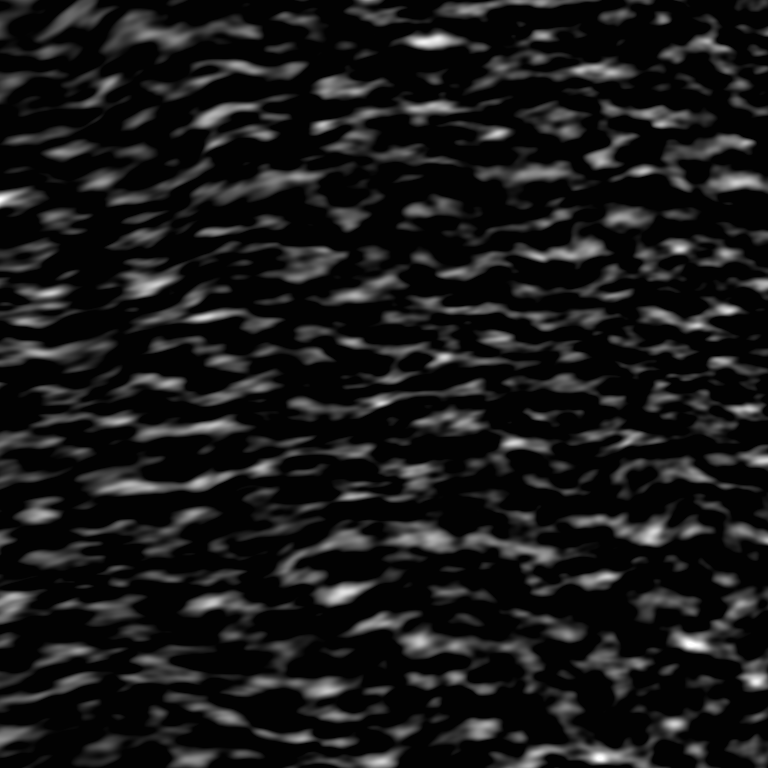
Give the GLSL for this texture, as a Shadertoy shader.

```glsl
// Pale, broken streaks on black, like fine ripples catching light.
// Stretched layers of gradient noise are summed on a gently bent domain,
// scaled to unit spread, and only the part above a threshold is lit.

#define ROWS 33.0         // noise cells up the canvas in the coarsest layer
#define STRETCH 2.1       // streak length relative to thickness
#define LAYERS 5          // number of noise layers
#define LAYER_STEP 1.3    // frequency ratio between layers
#define LAYER_FADE 0.74   // weight ratio between layers
#define WANDER 0.045      // height of the slow bends
#define LEFT_TILT 0.08    // extra rise of streaks near the left side
#define THRESHOLD 0.08    // level, in standard deviations, that stays black
#define GAIN 0.25         // brightness per standard deviation
#define PATCHINESS 0.8    // slow variation of brightness
#define BLACK 0.008       // background level

const float TAU = 6.28319;
const float NOISE_SPREAD = 0.17;  // standard deviation of one noise layer

float hash(vec2 cell) {
    vec3 q = fract(cell.xyx * 0.1031);
    q += dot(q, q.yzx + 33.33);
    return fract((q.x + q.y) * q.z);
}

// Gradients lean towards vertical, so that crests run mostly sideways.
float cornerRamp(vec2 cell, vec2 offset) {
    float angle = TAU * hash(cell);
    return dot(vec2(0.5 * cos(angle), sin(angle)), offset);
}

float gradientNoise(vec2 p) {
    vec2 cell = floor(p);
    vec2 f = p - cell;
    vec2 s = f * f * f * (f * (f * 6.0 - 15.0) + 10.0);
    vec2 e = vec2(1.0, 0.0);
    float low = mix(cornerRamp(cell, f), cornerRamp(cell + e.xy, f - e.xy), s.x);
    float high = mix(cornerRamp(cell + e.yx, f - e.yx),
                     cornerRamp(cell + e.xx, f - e.xx), s.x);
    return mix(low, high, s.y);
}

mat2 rotation(float angle) {
    float c = cos(angle), s = sin(angle);
    return mat2(c, s, -s, c);
}

// Tilts the left side, bends the rows, widens them at top and bottom,
// and shortens the streaks towards the right.
vec2 bendDomain(vec2 p) {
    float rise = -LEFT_TILT * (1.0 - p.x) * (1.0 - p.x);
    rise += WANDER * gradientNoise(p * vec2(4.0, 3.0) + 17.3);
    rise += 0.3 * WANDER * gradientNoise(p * vec2(11.0, 9.0) + 41.7);
    float y = p.y - 0.5;
    return vec2(p.x * (0.8 + 0.28 * p.x), y - 0.3 * y * y * y - rise);
}

// Sum of layers, scaled to a standard deviation of one.
float streakField(vec2 p) {
    float sum = 0.0, power = 0.0, weight = 1.0, frequency = ROWS;
    for (int i = 0; i < LAYERS; i++) {
        float k = float(i);
        vec2 q = rotation(0.12 * sin(2.4 * k + 0.6)) * p;
        q = q * frequency * vec2(1.0 / STRETCH, 1.0) + vec2(37.2, 91.7) * (k + 1.0);
        sum += weight * gradientNoise(q);
        power += weight * weight;
        weight *= LAYER_FADE;
        frequency *= LAYER_STEP;
    }
    return sum / (sqrt(power) * NOISE_SPREAD);
}

void mainImage(out vec4 fragColor, in vec2 fragCoord) {
    vec2 p = fragCoord / iResolution.y;
    float level = streakField(bendDomain(p)) - THRESHOLD;
    float patchLight = 1.0 + PATCHINESS * gradientNoise(p * vec2(9.0, 14.0) + 63.1);
    float light = BLACK + GAIN * patchLight * max(level, 0.0);
    fragColor = vec4(vec3(min(light, 1.0)), 1.0);
}
```
